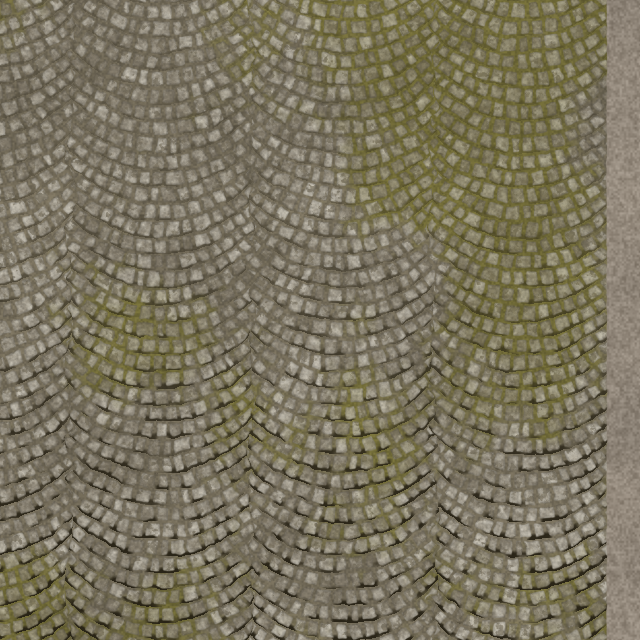
Give the GLSL for this pattern, as a three.js fragment shader.

```glsl
#define ARC_WIDTH 0.283
#define ARC_RADIUS 0.2
#define ARC_CENTRE 0.535
#define ROW_HEIGHT 0.0262
#define STONE_WIDTH 0.0225
#define HALF_JOINT 0.0021
#define SOFTNESS 0.0014
#define KERB_X 0.948
#define MOSS_AMOUNT 0.75

varying vec2 vUv;

const vec3 STONE_DARK = vec3(0.49, 0.46, 0.40);
const vec3 STONE_LIGHT = vec3(0.73, 0.71, 0.66);
const vec3 DIRT = vec3(0.44, 0.41, 0.34);
const vec3 MOSS = vec3(0.43, 0.41, 0.17);
const vec3 SHADOW = vec3(0.15, 0.13, 0.08);

float hash(vec2 p) {
  vec3 q = fract(vec3(p.xyx) * 0.1031);
  q += dot(q, q.yzx + 33.33);
  return fract((q.x + q.y) * q.z);
}

float noise(vec2 p) {
  vec2 i = floor(p), f = fract(p);
  f = f * f * (3.0 - 2.0 * f);
  return mix(mix(hash(i), hash(i + vec2(1.0, 0.0)), f.x),
             mix(hash(i + vec2(0.0, 1.0)), hash(i + 1.0), f.x), f.y);
}

float fbm(vec2 p) {
  float sum = 0.0, gain = 0.5;
  for (int i = 0; i < 4; i++) {
    sum += gain * noise(p);
    p = p * 2.03 + 17.0;
    gain *= 0.5;
  }
  return sum / 0.9375;
}

float roundedBox(vec2 p, vec2 halfSize, float radius) {
  vec2 d = abs(p) - halfSize + radius;
  return length(max(d, 0.0)) + min(max(d.x, d.y), 0.0) - radius;
}

// Random sideways shift of a joint, as a fraction of a stone
float jointShift(vec2 cell) {
  return 0.38 * hash(cell + 71.0);
}

vec3 paving(vec2 uv) {
  vec2 p = uv + 0.006 * (vec2(noise(uv * 24.0), noise(uv * 24.0 + 50.0)) - 0.5);
  p += 0.0032 * (vec2(noise(uv * 110.0), noise(uv * 110.0 + 90.0)) - 0.5);

  // Hanging arcs, interlocked along a ragged border
  float ragged = p.x + 0.022 * (noise(uv * 48.0) - 0.5);
  float arc = floor((ragged - ARC_CENTRE) / ARC_WIDTH + 0.5);
  float centreX = ARC_CENTRE + arc * ARC_WIDTH;
  float dx = p.x - centreX;
  float border = 0.5 * ARC_WIDTH - abs(ragged - centreX);

  // Row and angle within the arc
  float sag = ARC_RADIUS - sqrt(max(ARC_RADIUS * ARC_RADIUS - dx * dx, 0.0));
  float row = floor((p.y - sag) / ROW_HEIGHT);
  vec2 fromCentre = vec2(dx, (row + 0.5) * ROW_HEIGHT + ARC_RADIUS - p.y);
  float angle = atan(fromCentre.x, fromCentre.y);

  // Stone along the row, between two shifted joints
  float rowSeed = row + 61.0 * arc + 200.0;
  float along = ARC_RADIUS * angle / STONE_WIDTH + hash(vec2(rowSeed, 5.0)) + 40.0;
  float index = floor(along);
  if (along - index < jointShift(vec2(index, rowSeed))) index -= 1.0;
  vec2 cell = vec2(index, rowSeed);
  float left = index + jointShift(cell);
  float right = index + 1.0 + jointShift(cell + vec2(1.0, 0.0));
  vec2 local = vec2((along - 0.5 * (left + right)) * STONE_WIDTH,
                    ARC_RADIUS - length(fromCentre));
  vec2 halfSize = 0.5 * vec2((right - left) * STONE_WIDTH, ROW_HEIGHT * cos(angle));
  halfSize -= HALF_JOINT + 0.0016 * vec2(hash(cell + 11.0), hash(cell + 23.0));
  float tilt = 0.22 * (hash(cell + 31.0) - 0.5);
  vec2 turned = local + tilt * vec2(-local.y, local.x);
  float dist = max(roundedBox(turned, halfSize, 0.0025), 0.5 * HALF_JOINT - border);
  float stone = 1.0 - smoothstep(-SOFTNESS, SOFTNESS, dist);

  // Moss, broad light and fine grain
  float mossy = fbm(uv * vec2(5.0, 4.0) + 8.0) + 0.16 * smoothstep(0.45, 1.0, uv.x);
  mossy = MOSS_AMOUNT * smoothstep(0.46, 0.74, mossy + 0.2 * (noise(uv * 60.0) - 0.5));
  float broad = fbm(uv * 6.0 + 30.0) - 0.5;
  float grain = noise(uv * 330.0) - 0.5;

  // Joint filling with shade below the stones
  vec3 joint = mix(DIRT, MOSS, mossy) * (1.0 + 0.25 * grain + 0.25 * broad);
  float below = smoothstep(0.2, 0.9, -local.y / halfSize.y);
  float shade = below * smoothstep(0.3, 0.7, noise(uv * 55.0 + 14.0));
  joint = mix(joint, SHADOW, shade * mix(0.95, 0.2, smoothstep(0.1, 0.85, uv.y)));

  // Worn stone faces with chips and lighter patches
  float wear = fbm(uv * 120.0 + 20.0 * hash(cell));
  float light = 0.12 + 0.6 * hash(cell + 47.0) + 1.3 * (wear - 0.5) + 0.8 * broad;
  vec3 face = mix(STONE_DARK, STONE_LIGHT, clamp(light, 0.0, 1.0));
  face = mix(face, DIRT, 0.65 * smoothstep(0.57, 0.72, fbm(uv * 95.0 + 60.0)));
  face = mix(face, MOSS, 0.32 * mossy) * (1.0 + 0.16 * grain);
  face *= 1.0 - 0.14 * smoothstep(-0.004, 0.0, dist);
  return mix(joint, face, stone);
}

vec3 kerb(vec2 uv) {
  float grit = noise(uv * 300.0) * 0.6 + noise(uv * 140.0) * 0.4;
  vec3 color = mix(vec3(0.47, 0.43, 0.38), vec3(0.66, 0.62, 0.57), grit);
  return color * (0.92 + 0.16 * fbm(uv * 9.0));
}

void main() {
  float edge = KERB_X + 0.002 * (noise(vUv * 90.0) - 0.5);
  float onKerb = smoothstep(edge - SOFTNESS, edge + SOFTNESS, vUv.x);
  gl_FragColor = vec4(mix(paving(vUv), kerb(vUv), onKerb), 1.0);
}
```
